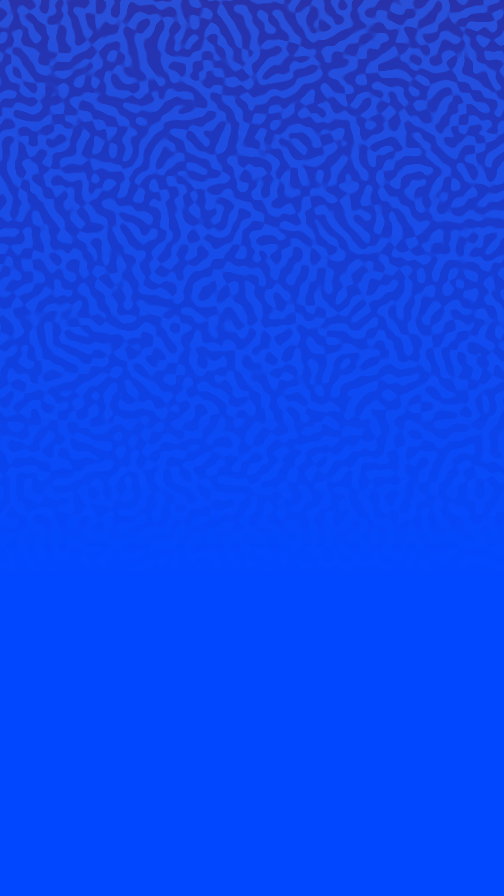
A Shadertoy shader for this background:

```glsl
const float TAU = 6.2831853;
const vec3 BASE_BLUE = vec3(0.005, 0.28, 1.0);
const vec3 RIDGE_BLUE = vec3(0.16, 0.31, 0.85);
const vec3 GROOVE_BLUE = vec3(0.155, 0.195, 0.67);

vec2 hash2(vec2 p) {
    vec3 q = fract(p.xyx * vec3(0.1031, 0.1030, 0.0973));
    q += dot(q, q.yzx + 33.33);
    return fract((q.xx + q.yz) * q.zy);
}

float cornerSlope(vec2 corner, vec2 offset) {
    float angle = TAU * hash2(corner).x;
    return dot(vec2(cos(angle), sin(angle)), offset);
}

float gradientNoise(vec2 p) {
    vec2 cell = floor(p);
    vec2 f = fract(p);
    vec2 u = f * f * f * (f * (f * 6.0 - 15.0) + 10.0);
    vec2 e = vec2(1.0, 0.0);
    float low = mix(cornerSlope(cell, f), cornerSlope(cell + e.xy, f - e.xy), u.x);
    float high = mix(cornerSlope(cell + e.yx, f - e.yx), cornerSlope(cell + e.xx, f - e.xx), u.x);
    return mix(low, high, u.y);
}

// Winding stripes: overlapping wave packets, each with its own heading.
float labyrinth(vec2 p, float wavesPerCell, float radius, float bend) {
    vec2 home = floor(p);
    vec2 phasor = vec2(0.0);
    for (int y = -2; y <= 2; y++) {
        for (int x = -2; x <= 2; x++) {
            vec2 cell = home + vec2(x, y);
            vec2 offset = p - cell - hash2(cell + 17.0);
            vec2 random = hash2(cell + 91.0);
            float heading = bend * gradientNoise(cell * 0.43 + 5.3) + 0.5 * TAU * random.x;
            float phase = TAU * (wavesPerCell * dot(offset, vec2(cos(heading), sin(heading))) + random.y);
            float reach = max(0.0, 1.0 - dot(offset, offset) / (radius * radius));
            phasor += reach * reach * reach * vec2(cos(phase), sin(phase));
        }
    }
    // Soft normalising evens out the stripes and rounds off their ends.
    return phasor.x / sqrt(dot(phasor, phasor) + 0.12);
}

void mainImage(out vec4 fragColor, in vec2 fragCoord) {
    vec2 uv = fragCoord / iResolution.xy;
    vec2 p = fragCoord / iResolution.x;

    // Stripe pattern with soft edges
    float stripesAcross = 32.0;
    float wavesPerCell = 1.1;
    float wave = labyrinth(p * stripesAcross / wavesPerCell + 40.0, wavesPerCell, 1.8, 6.0);
    float softness = max(0.4, 0.5 * TAU * stripesAcross / iResolution.x);
    float ridge = smoothstep(-softness, softness, wave - 0.06);

    // Pattern fades down into the flat blue
    float strength = clamp((uv.y - 0.355) / 0.645, 0.0, 1.0);
    vec3 stripes = mix(GROOVE_BLUE, RIDGE_BLUE, ridge);
    fragColor = vec4(mix(BASE_BLUE, stripes, strength), 1.0);
}
```
